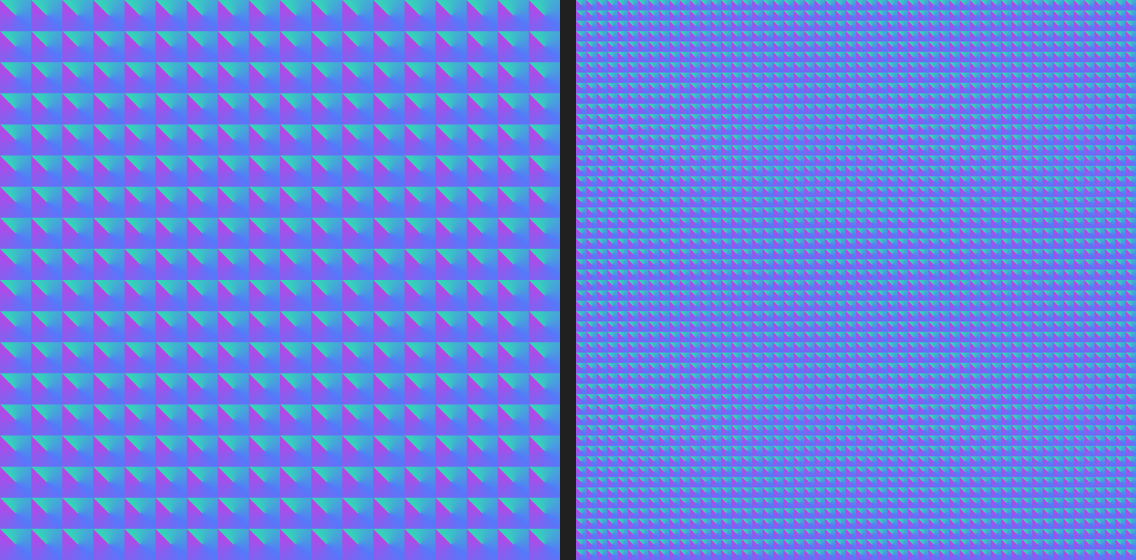
Left, the tile; right, the same tile 3 across and 3 down.
This texture map is drawn by a three.js fragment shader. Its source:

```glsl
varying vec2 vUv;

#define REPEATS 18.0
#define START_TURN 0.125
#define BLUE_STOP 0.48
#define SMOOTHING (1.0 / 512.0)
#define GREEN vec3(0.20, 0.85, 0.71)
#define BLUE vec3(0.335, 0.47, 0.98)
#define MAGENTA vec3(0.71, 0.28, 0.90)

const float TAU = 6.283185;
const int TAPS = 4;

// Three-stop sweep over one full turn
vec3 sweepColor(float turn) {
  vec3 firstPart = mix(GREEN, BLUE, turn / BLUE_STOP);
  vec3 secondPart = mix(BLUE, MAGENTA, (turn - BLUE_STOP) / (1.0 - BLUE_STOP));
  return turn < BLUE_STOP ? firstPart : secondPart;
}

// Conic gradient, clockwise from the upper left corner of each cell
vec3 conicTile(vec2 uv) {
  vec2 p = fract(uv * REPEATS) - 0.5;
  p.y += dot(p, p) < 1e-8 ? 1e-4 : 0.0; // keep the angle defined at the centre
  return sweepColor(fract(atan(p.x, p.y) / TAU + START_TURN));
}

void main() {
  // Box filter softens the cell borders and the diagonal edge
  vec3 color = vec3(0.0);
  for (int y = 0; y < TAPS; y++) {
    for (int x = 0; x < TAPS; x++) {
      vec2 offset = (vec2(float(x), float(y)) + 0.5) / float(TAPS) - 0.5;
      color += conicTile(vUv + offset * SMOOTHING);
    }
  }
  gl_FragColor = vec4(color / float(TAPS * TAPS), 1.0);
}
```
